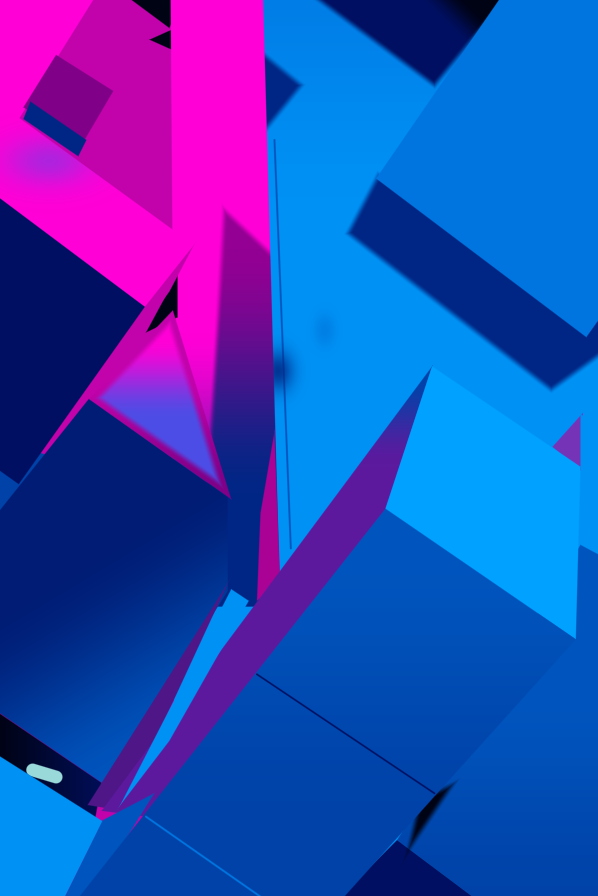
Write a Shadertoy shader that draws this background.

```glsl
const vec2 CANVAS = vec2(5.12, 7.68); // working units, y runs down
const float EDGE = 0.8;               // edge width in pixels
const float BLUR = 0.035;             // softness of cast shadows
const vec3 BRIGHT = vec3(0, 0.63, 1);
const vec3 SKY = vec3(0, 0.57, 0.96);
const vec3 AZURE = vec3(0, 0.46, 0.88);
const vec3 COBALT = vec3(0, 0.33, 0.74);
const vec3 ROYAL = vec3(0, 0.26, 0.66);
const vec3 SHADOW = vec3(0, 0.15, 0.52);
const vec3 NAVY = vec3(0, 0.06, 0.38);
const vec3 INK = vec3(0, 0.01, 0.08);
const vec3 MAGENTA = vec3(1, 0, 0.84);
const vec3 ORCHID = vec3(0.76, 0.01, 0.67);
const vec3 PLUM = vec3(0.5, 0, 0.53);
const vec3 VIOLET = vec3(0.36, 0.1, 0.62);
const vec3 LILAC = vec3(0.3, 0.3, 0.9);

vec2 p;
vec3 col;

float cross2(vec2 a, vec2 b) { return a.x * b.y - a.y * b.x; }

// Signed distance to the line a-b
float side(vec2 a, vec2 b) { return cross2(p - a, normalize(b - a)); }

// Convex shapes, negative inside, either winding
float shape(vec4 ab, vec4 cd) {
    vec2 a = ab.xy, b = ab.zw, c = cd.xy, d = cd.zw;
    float s = sign(cross2(b - a, c - a));
    return max(max(s * side(a, b), s * side(b, c)),
               max(s * side(c, d), s * side(d, a)));
}

float shape(vec4 ab, vec2 c) { return shape(ab, vec4(c, mix(c, ab.xy, 0.5))); }

float glow(vec2 center, vec2 size) {
    vec2 q = (p - center) / size;
    return exp(-dot(q, q));
}

void blurred(float d, vec3 ink) { col = mix(col, ink, smoothstep(BLUR, -BLUR, d)); }

void paint(float d, vec3 ink) {
    float w = EDGE * CANVAS.y / iResolution.y;
    col = mix(col, ink, 1.0 - smoothstep(-w, w, d));
}

void fill(vec4 ab, vec4 cd, vec3 ink) { paint(shape(ab, cd), ink); }
void fill(vec4 ab, vec2 c, vec3 ink) { paint(shape(ab, c), ink); }

void line(vec4 ab, float width, vec3 ink) {
    vec2 e = ab.zw - ab.xy, q = p - ab.xy;
    paint(length(q - e * clamp(dot(q, e) / dot(e, e), 0.0, 1.0)) - width, ink);
}

void mainImage(out vec4 fragColor, in vec2 fragCoord) {
    p = fragCoord / iResolution.xy * CANVAS;
    p.y = CANVAS.y - p.y;

    // Wall with its seam and soft shadows
    col = mix(AZURE, SKY, smoothstep(-1.0, 2.0, p.y));
    blurred(shape(vec4(2.68, -0.04, 4.4, -0.1), vec2(3.72, 0.73)),
            mix(INK, NAVY, smoothstep(0.0, 0.4, p.y + 4.0 - p.x)));
    line(vec4(2.35, 1.2, 2.49, 4.7), 0.008, COBALT);
    blurred(shape(vec4(2.2, 0.42, 2.58, 0.73), vec2(2.2, 1.2)), SHADOW);
    col = mix(col, SHADOW, 0.85 * glow(vec2(2.38, 3.18), vec2(0.13, 0.17)));
    col = mix(col, COBALT, 0.3 * glow(vec2(2.78, 2.83), vec2(0.09, 0.14)));

    // Upper right block
    blurred(shape(vec4(3.24, 1.5, 5.4, 2.85), vec4(4.72, 3.34, 2.98, 2)), SHADOW);
    fill(vec4(4.34, -0.1, 7, 0.1), vec4(5.02, 2.89, 3.22, 1.53), AZURE);

    // Upper left facets
    paint(p.x - 1.49, ORCHID);
    fill(vec4(-0.8, -0.1, 0.86, -0.1), vec2(-0.2, 1.6), MAGENTA);
    fill(vec4(0.48, 0.47, 0.97, 0.78), vec4(0.7, 1.24, 0.2, 0.92), PLUM);
    fill(vec4(0.26, 0.87, 0.74, 1.2), vec4(0.67, 1.34, 0.2, 1.02), SHADOW);
    fill(vec4(1.1, -0.02, 1.6, -0.1), vec2(1.45, 0.24), INK);
    fill(vec4(1.28, 0.34, 1.48, 0.25), vec2(1.48, 0.43), INK);

    // Tall pillar, fading from magenta to blue
    float lit = smoothstep(-BLUR, BLUR, shape(vec4(1.92, 1.8, 2.4, 2.25), vec4(2.5, 5.3, 1.72, 5.3)));
    vec3 pillar = mix(MAGENTA, PLUM, 0.85 - 0.85 * lit);
    pillar = mix(pillar, SHADOW, smoothstep(2.1, 4.3, p.y - 0.7 * lit));
    fill(vec4(1.46, -0.1, 2.25, -0.1), vec4(2.4, 5.2, 1.5, 5.2), pillar);
    fill(vec4(2.35, 3.7, 2.4, 5), vec4(2.2, 5.15, 2.23, 4.4), ORCHID * 0.87);

    // Magenta bar and the dark block below it
    fill(vec4(1.52, 2.35, 1.52, 2.72), vec2(1.25, 2.85), INK);
    fill(vec4(1.66, 2.1, 1.45, 2.5), vec4(0.74, 3.45, 1.2, 2.6), ORCHID);
    fill(vec4(-0.4, 0.6, 1.66, 2.1), vec4(1.24, 2.63, -0.4, 1.43),
         mix(MAGENTA, LILAC, 0.45 * glow(vec2(0.42, 1.38), vec2(0.36, 0.2))));
    fill(vec4(-0.2, 3.7, 0.4, 3.9), vec2(-0.2, 4.8), ROYAL);
    fill(vec4(-0.4, 1.4, 1.24, 2.63), vec4(0.16, 4.15, -0.4, 3.75), NAVY);

    // Glowing wedge and large left block
    float wedge = shape(vec4(1.48, 2.66, 1.98, 4.28), vec2(0.76, 3.42));
    paint(wedge, mix(ORCHID, PLUM, smoothstep(3.2, 4.2, p.y)));
    blurred(wedge + 0.06, mix(MAGENTA, LILAC, smoothstep(2.9, 3.6, p.y)));
    float block = shape(vec4(0.76, 3.42, 2.3, 4.51), vec4(0.9, 6.73, -0.9, 5.5));
    paint(max(block, p.x - 1.95),
          mix(mix(NAVY, SHADOW, 0.55), COBALT, smoothstep(5.2, 7.3, p.y + 0.6 * p.x)));

    // Lower left gap, glint and bright block
    fill(vec4(-0.1, 6.05, 0.87, 6.71), vec4(0.8, 7.1, -0.1, 6.6), mix(INK, NAVY, p.x));
    line(vec4(0.28, 6.6, 0.48, 6.66), 0.055, vec3(0.6, 0.85, 0.85));
    fill(vec4(-0.1, 6.42, 0.88, 7.04), vec4(0.5, 7.8, -0.1, 7.8), SKY);

    // Right hand blocks
    fill(vec4(4.73, 3.83, 4.99, 3.54), vec2(4.99, 4.05), VIOLET + 0.1);
    fill(vec4(4.97, 3.55, 5.3, 3.75), vec4(5.3, 4.9, 4.97, 4.7), SKY);
    fill(vec4(4.97, 4.67, 5.4, 4.9), vec4(5.4, 8.7, 3.4, 7.2), mix(COBALT, ROYAL, smoothstep(6.0, 7.7, p.y)));
    fill(vec4(3.4, 7.2, 4.2, 7.8), vec2(2.8, 7.8), NAVY);
    blurred(shape(vec4(3.6, 6.85, 3.87, 6.73), vec2(3.5, 7.28)), INK);

    // Central tower: slim sides, lit top, front
    fill(vec4(1.95, 5, 1.05, 6.95), vec2(0.75, 6.9), VIOLET * 0.85);
    fill(vec4(3.7, 3.14, 3.3, 4.37), vec4(1.25, 7, 0.87, 6.95), mix(ROYAL, VIOLET, smoothstep(3.2, 4.0, p.y)));
    fill(vec4(1.98, 5.05, 2.13, 5.15), vec4(1.45, 6.35, 1.03, 6.9), SKY);
    fill(vec4(0.88, 7.03, 1.32, 6.8), vec4(0.7, 7.8, 0.5, 7.8), COBALT);
    fill(vec4(3.7, 3.14, 4.97, 4), vec4(4.93, 5.48, 3.3, 4.36), BRIGHT);
    fill(vec4(3.3, 4.36, 4.93, 5.48), vec4(2.8, 7.85, 0.55, 7.85), mix(COBALT, ROYAL, smoothstep(4.8, 7.0, p.y)));
    line(vec4(2.2, 5.78, 3.72, 6.8), 0.007, NAVY);
    line(vec4(1.25, 7, 2.25, 7.7), 0.008, AZURE);

    fragColor = vec4(col, 1);
}
```
